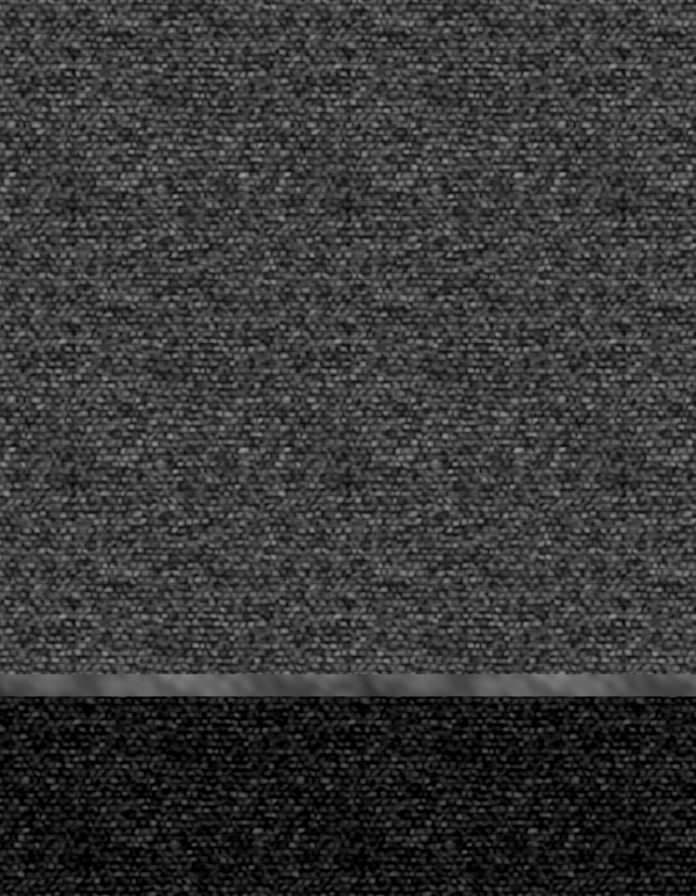
A Shadertoy shader for this texture:

```glsl
// Dark woven cloth in two tones, divided by a cloudy grey horizontal strip.
// Each cloth repeats a square tile of staggered thread bumps with hashed
// brightness, dark gaps, wrapping noise and a few pale flecks.

const float TILE = 0.307;                 // tile side, in canvas heights
const vec2 THREADS = vec2(30.0, 38.0);    // bumps per tile; even row count
const vec2 UPPER_ORIGIN = vec2(0.082, 0.7684);
const vec2 LOWER_ORIGIN = vec2(0.0977, 0.0366);
const float STRIP_BOTTOM = 0.2227;
const float STRIP_TOP = 0.2474;
const float PI = 3.14159;

float hash(vec2 p) {
    return fract(sin(dot(p, vec2(127.1, 311.7))) * 43758.5453);
}

// Value noise that wraps after the given number of cells.
float wrapNoise(vec2 p, vec2 period) {
    vec2 i = floor(p), f = fract(p);
    f = f * f * (3.0 - 2.0 * f);
    float a = hash(mod(i, period));
    float b = hash(mod(i + vec2(1.0, 0.0), period));
    float c = hash(mod(i + vec2(0.0, 1.0), period));
    float d = hash(mod(i + 1.0, period));
    return mix(mix(a, b, f.x), mix(c, d, f.x), f.y);
}

// Rounded thread crossings, staggered by half a cell on odd rows.
float weave(vec2 tile) {
    vec2 warp = vec2(wrapNoise(tile * 20.0, vec2(20.0)),
                     wrapNoise(tile * 18.0 + 5.0, vec2(18.0))) - 0.5;
    vec2 grid = tile * THREADS + warp * vec2(0.8, 0.45);
    grid.x += 0.5 * mod(floor(grid.y), 2.0);
    vec2 id = mod(floor(grid), THREADS);
    vec2 local = fract(grid) - 0.5;
    float bump = cos(PI * local.x) * cos(PI * local.y);
    float bright = hash(id + 3.0);
    return bump * (0.12 + 0.18 * bright * bright);
}

// Small flat pale flecks at fixed places in the tile.
float flecks(vec2 tile) {
    vec2 centers[4] = vec2[4](vec2(0.314, 0.5), vec2(0.314, 0.076),
                              vec2(0.674, 0.737), vec2(0.674, 0.174));
    float sum = 0.0;
    for (int i = 0; i < 4; i++) {
        vec2 d = (fract(tile) - centers[i]) / vec2(0.017, 0.008);
        sum += exp(-dot(d, d));
    }
    return sum;
}

// Cloth brightness around a chosen mean.
float cloth(vec2 p, vec2 origin, float mean, float contrast) {
    vec2 tile = (p - origin) / TILE;
    vec2 grainCells = vec2(54.0, 74.0);
    float grain = wrapNoise(tile * grainCells, grainCells) - 0.5;
    float mottle = wrapNoise(tile * 9.0, vec2(9.0)) - 0.5;
    float seamDistance = abs(fract(tile.x + 0.5) - 0.5);
    float seam = exp(-pow(seamDistance / 0.008, 2.0));
    float detail = weave(tile) - 0.073 + 0.26 * grain + 0.015 * mottle
                 + 0.24 * flecks(tile) - 0.03 * seam;
    return max(mean + contrast * detail, 0.0);
}

// Soft smoky patches with a wide pale area in each repeat.
float cloudyStrip(vec2 p) {
    float repeatWidth = 0.417;
    float x = p.x / repeatWidth;
    float y = (p.y - STRIP_BOTTOM) / repeatWidth;
    vec2 slanted = vec2(x + 0.5 * y, y);
    float coarse = wrapNoise(slanted * 12.0, vec2(12.0)) - 0.5;
    float fine = wrapNoise(slanted * 34.0 + 4.0, vec2(34.0)) - 0.5;
    float glowDistance = (fract(x) - 0.5) / 0.12;
    float glow = exp(-glowDistance * glowDistance);
    return 0.35 + 0.18 * coarse + 0.12 * fine + 0.09 * glow;
}

// Smooth step one pixel wide, centred on an edge.
float above(float y, float edge, float pixel) {
    return smoothstep(edge - 0.5 * pixel, edge + 0.5 * pixel, y);
}

void mainImage(out vec4 fragColor, in vec2 fragCoord) {
    vec2 p = fragCoord / iResolution.y;
    float pixel = 1.0 / iResolution.y;

    float upper = cloth(p, UPPER_ORIGIN, 0.25, 1.0);
    float lower = cloth(p, LOWER_ORIGIN, 0.085, 0.85);

    // Stack the lower cloth, the strip and the upper cloth.
    float shade = mix(lower, cloudyStrip(p), above(p.y, STRIP_BOTTOM, pixel));
    shade = mix(shade, upper, above(p.y, STRIP_TOP, pixel));
    fragColor = vec4(vec3(shade), 1.0);
}
```
